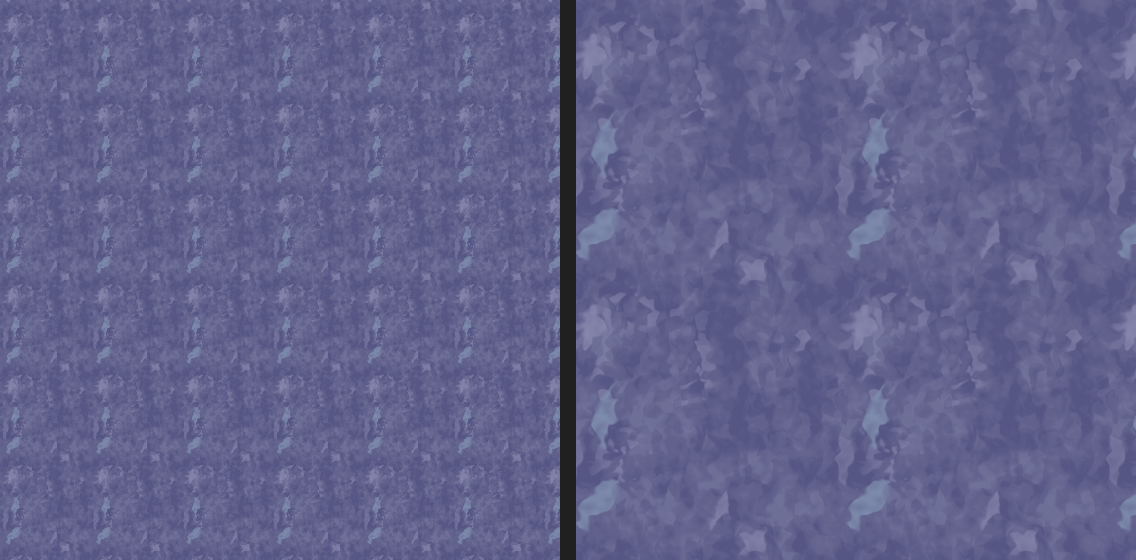
Left, the full canvas; right, a detail of the centre.
Reproduce this texture procedurally as a three.js fragment shader.

```glsl
varying vec2 vUv;

const vec2 REPEATS = vec2(6.2, 6.2);
const vec3 DARK = vec3(0.338, 0.338, 0.520);
const vec3 MID = vec3(0.382, 0.382, 0.553);
const vec3 LIGHT = vec3(0.428, 0.435, 0.594);
const vec3 LAVENDER = vec3(0.520, 0.522, 0.672);
const vec3 TEAL = vec3(0.475, 0.560, 0.680);
const vec2 CHIPS = vec2(14.0, 11.0);
const vec2 SPLINTERS = vec2(30.0, 22.0);
const float CHIP_SHARPNESS = 26.0;
const float CHIP_CONTRAST = 0.34;
const float SPLINTER_CONTRAST = 0.34;
const float MOTTLE_CONTRAST = 0.40;
const float MOTTLE_GAIN = 0.76;
const float BRIGHTNESS = 0.06;
const float WARP = 0.028;
const float RAGGEDNESS = 0.7;

vec2 hash2(vec2 p) {
  vec3 q = fract(vec3(p.xyx) * vec3(0.1031, 0.1030, 0.0973));
  q += dot(q, q.yzx + 33.33);
  return fract((q.xx + q.yz) * q.zy);
}

vec2 gradient(vec2 cell, float period, float seed) {
  float angle = 6.2832 * hash2(mod(cell, period) + seed).x;
  return vec2(cos(angle), sin(angle));
}

// Gradient noise that wraps at the tile border
float noise(vec2 tile, float period, float seed) {
  vec2 p = tile * period;
  vec2 i = floor(p);
  vec2 f = p - i;
  vec2 u = f * f * f * (f * (f * 6.0 - 15.0) + 10.0);
  vec2 e = vec2(1.0, 0.0);
  float a = dot(gradient(i, period, seed), f);
  float b = dot(gradient(i + e.xy, period, seed), f - e.xy);
  float c = dot(gradient(i + e.yx, period, seed), f - e.yx);
  float d = dot(gradient(i + e.xx, period, seed), f - e.xx);
  return mix(mix(a, b, u.x), mix(c, d, u.x), u.y);
}

float fbm(vec2 tile, float seed) {
  float sum = 0.0;
  float amplitude = 1.0;
  float period = 4.0;
  for (int k = 0; k < 4; k++) {
    sum += amplitude * noise(tile, period, seed + float(k) * 17.0);
    amplitude *= MOTTLE_GAIN;
    period *= 2.0;
  }
  return sum;
}

// Flat-toned chips with softened borders
float facets(vec2 tile, vec2 count, float seed) {
  vec2 p = tile * count;
  vec2 cell = floor(p);
  float tone = 0.0;
  float total = 0.0;
  for (int y = -1; y <= 1; y++) {
    for (int x = -1; x <= 1; x++) {
      vec2 c = cell + vec2(float(x), float(y));
      vec2 id = mod(c, count) + seed;
      float weight = exp(-CHIP_SHARPNESS * distance(p, c + hash2(id)));
      tone += weight * (hash2(id + 71.0).x - 0.5);
      total += weight;
    }
  }
  return tone / total;
}

vec2 local(vec2 tile, vec2 centre) {
  return fract(tile - centre + 0.5) - 0.5;
}

// Ragged kite-shaped flake, leaning right by the given angle
float flake(vec2 tile, vec2 centre, vec2 halfSize, float lean, float ragged) {
  vec2 d = local(tile, centre);
  float c = cos(lean);
  float s = sin(lean);
  d = abs(vec2(c * d.x - s * d.y, s * d.x + c * d.y)) / halfSize;
  return 1.0 - smoothstep(0.75, 1.1, d.x + d.y + ragged);
}

float glow(vec2 tile, vec2 centre, vec2 radius) {
  vec2 d = local(tile, centre) / radius;
  return exp(-dot(d, d));
}

void main() {
  vec2 tile = (vUv - vec2(0.0, 1.0)) * REPEATS;
  vec2 bent = tile + WARP * vec2(fbm(tile, 11.0), fbm(tile, 137.0));

  // Mottled, chipped ground
  float tone = BRIGHTNESS + MOTTLE_CONTRAST * fbm(tile, 211.0);
  tone += CHIP_CONTRAST * facets(bent, CHIPS, 5.0);
  tone += SPLINTER_CONTRAST * facets(bent, SPLINTERS, 43.0);
  tone -= 0.12 * glow(tile, vec2(0.93, 0.3), vec2(0.16, 0.25));
  tone += 0.12 * glow(tile, vec2(0.3, 0.0), vec2(0.3, 0.12));
  vec3 colour = mix(DARK, MID, smoothstep(-0.22, 0.1, tone));
  colour = mix(colour, LIGHT, smoothstep(0.1, 0.36, tone));

  // Small scraped strokes gathered in patches
  float strokeArea = glow(bent, vec2(0.27, 0.79), vec2(0.17, 0.08));
  strokeArea += glow(bent, vec2(0.51, 0.54), vec2(0.05, 0.18));
  strokeArea += glow(bent, vec2(0.27, 0.23), vec2(0.10, 0.11));
  strokeArea += glow(bent, vec2(0.18, 0.52), vec2(0.05, 0.20));
  float scrape = noise(bent, 16.0, 307.0) + 0.7 * noise(bent, 32.0, 331.0);
  float stroke = smoothstep(0.12, 0.32, scrape);
  colour = mix(colour, LAVENDER, 0.65 * stroke * min(strokeArea + 0.14, 1.0));

  // Pale flakes, broken up by grain
  float grain = noise(tile, 24.0, 401.0);
  float rag = RAGGEDNESS * (noise(bent, 18.0, 419.0) + 0.5 * grain);
  float pale = flake(bent, vec2(0.105, 0.735), vec2(0.055, 0.085), 0.15, rag);
  pale = max(pale, 0.6 * flake(bent, vec2(0.065, 0.235), vec2(0.045, 0.10), -0.2, rag));
  pale = max(pale, 0.8 * flake(bent, vec2(0.59, 0.055), vec2(0.035, 0.10), 0.45, rag));
  pale = max(pale, 0.8 * flake(bent, vec2(0.71, 0.93), vec2(0.045, 0.075), 0.9, rag));
  pale = max(pale, 0.7 * flake(bent, vec2(0.91, 0.69), vec2(0.032, 0.055), 0.4, rag));
  float cool = flake(bent, vec2(0.185, 0.395), vec2(0.045, 0.12), 0.1, rag);
  cool = max(cool, flake(bent, vec2(0.145, 0.07), vec2(0.06, 0.13), 0.8, rag));
  float cover = 0.85 + 0.5 * grain;
  colour = mix(colour, LAVENDER, pale * cover);
  colour = mix(colour, mix(LAVENDER, TEAL, 0.65), cool * cover);

  gl_FragColor = vec4(colour, 1.0);
}
```
